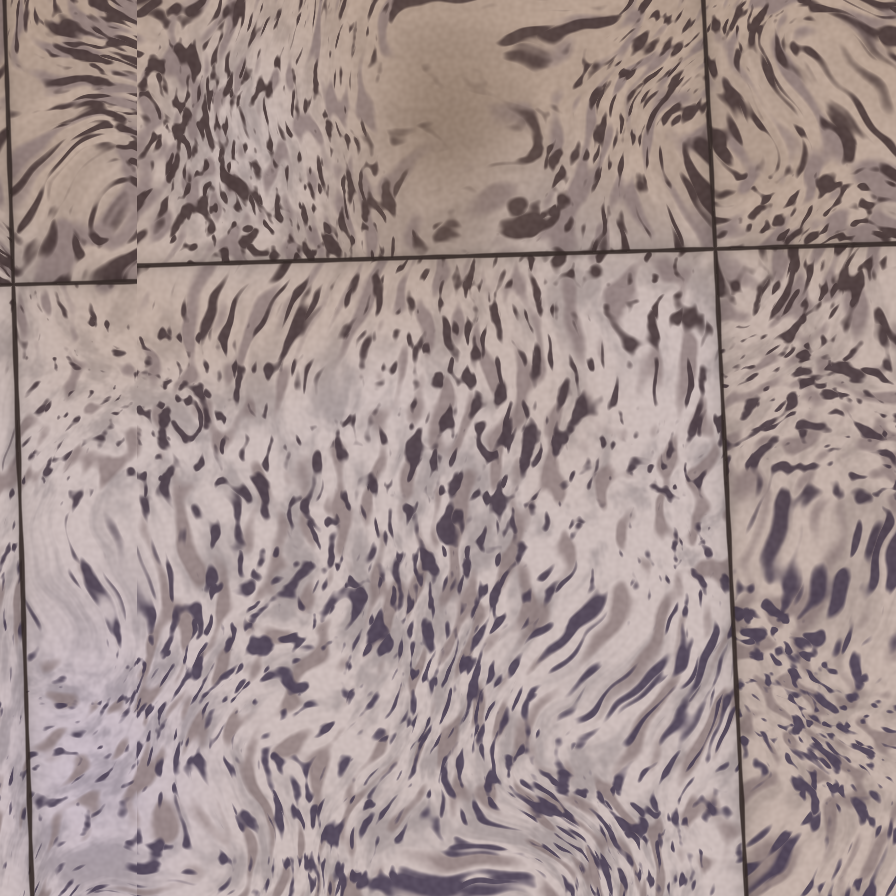
Reproduce this texture procedurally as a Shadertoy shader.

```glsl
#define PALE vec3(0.80, 0.74, 0.73)
#define GREY vec3(0.66, 0.61, 0.61)
#define TAUPE vec3(0.52, 0.45, 0.45)
#define TAN vec3(0.70, 0.60, 0.52)
#define BROWN_FLECK vec3(0.28, 0.22, 0.22)
#define BLUE_FLECK vec3(0.29, 0.25, 0.33)
#define JOINT_COLOR vec3(0.21, 0.17, 0.16)
#define JOINT_HALF_WIDTH 0.0024
#define FLECK_SCALE vec2(58.0, 25.0)
#define FLECK_LEVEL 0.20
#define OFFCUT_EDGE 0.153

float hash(vec2 p) {
    return fract(sin(dot(p, vec2(127.1, 311.7))) * 43758.5);
}

vec2 gradient(vec2 cell) {
    float angle = 6.2832 * hash(cell);
    return vec2(cos(angle), sin(angle));
}

// Gradient noise, roughly -0.7 to 0.7
float noise(vec2 p) {
    vec2 i = floor(p), f = p - i;
    vec2 w = f * f * f * (f * (f * 6.0 - 15.0) + 10.0);
    vec2 e = vec2(0.0, 1.0);
    float low = mix(dot(gradient(i), f), dot(gradient(i + e.yx), f - e.yx), w.x);
    float high = mix(dot(gradient(i + e), f - e), dot(gradient(i + e.yy), f - e.yy), w.x);
    return mix(low, high, w.y);
}

float fbm(vec2 p) {
    float sum = 0.0, amplitude = 0.6;
    for (int i = 0; i < 4; i++) {
        sum += amplitude * noise(p);
        p = mat2(1.6, 1.2, -1.2, 1.6) * p + 7.3;
        amplitude *= 0.55;
    }
    return sum;
}

float spot(vec2 p, vec2 center, vec2 radius) {
    vec2 d = (p - center) / radius;
    return exp(-dot(d, d));
}

mat2 rotation(float a) {
    return mat2(cos(a), sin(a), -sin(a), cos(a));
}

void mainImage(out vec4 fragColor, in vec2 fragCoord) {
    vec2 uv = fragCoord / iResolution.xy;
    float pixel = 1.0 / iResolution.y;

    // Slab layout: leaning columns, one cross joint that steps at the offcut
    float pitch = 0.797 - 0.017 * uv.y;
    float column = (uv.x - 0.036 + 0.031 * uv.y) / pitch;
    float offcut = 1.0 - step(OFFCUT_EDGE, uv.x);
    float crossY = mix(0.699 + 0.029 * uv.x, 0.682 + 0.025 * uv.x, offcut);
    float upper = step(crossY, uv.y);
    float rightSlab = step(1.0, column);
    vec2 slab = vec2(floor(column) + 5.0 * offcut * upper, upper);
    float seed = hash(slab + 2.7);

    // Grain direction and waviness of each slab
    float lean = mix(0.16, 0.34, upper) + 0.15 * (seed - 0.5);
    lean = mix(lean, -0.45, offcut * upper);
    lean += 0.5 * noise(uv * 4.0 + seed * 9.0) + 0.35 * rightSlab;
    vec2 p = uv + seed * 5.0;
    vec2 warp = vec2(noise(p * 21.0), noise(p * 21.0 + 40.0));
    vec2 local = rotation(lean) * (uv - 0.5) + 0.011 * warp + seed * 5.0;
    vec2 stretch = mix(FLECK_SCALE, vec2(42.0, 34.0), rightSlab);

    // Smudged wear and local fleck density
    float smudge = spot(uv, vec2(0.50, 0.86), vec2(0.085, 0.12));
    float cluster = spot(uv, vec2(0.91, 0.69), vec2(0.06, 0.05))
                  + spot(uv, vec2(0.51, 0.38), vec2(0.07, 0.09))
                  + 0.6 * spot(uv, vec2(0.91, 0.33), vec2(0.07, 0.06));
    float density = 0.16 * cluster + 0.22 * noise(p * 7.0) + 0.04 * upper
                  + 0.22 * rightSlab * noise(p * 13.0)
                  - 0.10 * offcut * (1.0 - upper) - 0.20 * smudge;

    // Mottled ground, paler below and warmer above
    float mottle = fbm(local * vec2(26.0, 15.0)) + 0.3 * noise(p * 5.0);
    float light = 0.10 - 0.14 * upper + 0.18 * spot(uv, vec2(0.29, 0.85), vec2(0.10, 0.14));
    vec3 color = mix(GREY, PALE, smoothstep(-0.25, 0.22, mottle + light));
    float warmth = smoothstep(0.48, 0.95, uv.y + 0.25 * noise(uv * 4.0));
    warmth = max(warmth, 0.45 * rightSlab);
    warmth *= 1.0 - 0.8 * spot(uv, vec2(0.27, 0.85), vec2(0.11, 0.15));
    color = mix(color, TAN, 0.72 * warmth);
    color *= mix(vec3(1.0), vec3(0.98, 0.99, 1.06), spot(uv, vec2(0.10, 0.14), vec2(0.12, 0.18)));

    // Soft taupe flakes under sharp dark flecks
    float soft = noise(local * stretch * 0.8 + 31.0) + 0.25 * mottle;
    color = mix(color, TAUPE, 0.72 * smoothstep(0.06, 0.34, soft + density));
    float coarse = noise(local * stretch);
    float fine = noise(local * stretch * 1.55 + 83.0) - 0.04;
    float fleck = max(coarse, fine) + 0.12 * noise(local * 110.0) + density;
    vec3 fleckColor = mix(BLUE_FLECK, BROWN_FLECK, smoothstep(0.2, 0.75, uv.y));
    color = mix(color, fleckColor, 0.9 * smoothstep(FLECK_LEVEL, FLECK_LEVEL + 0.20, fleck));
    color = mix(color, vec3(0.51, 0.43, 0.37), 0.65 * smudge);
    color += 0.035 * noise(uv * 150.0);

    // Joints with slightly uneven edges and a faint dirty border
    float columnGap = abs(column - floor(column + 0.5)) * pitch;
    float gap = min(columnGap, abs(uv.y - crossY));
    float halfWidth = JOINT_HALF_WIDTH * (1.0 + 0.5 * noise(uv * 24.0));
    color *= 1.0 - 0.16 * exp(-gap / 0.008);
    float joint = 1.0 - smoothstep(halfWidth - pixel, halfWidth + pixel, gap);
    color = mix(color, JOINT_COLOR, 0.9 * joint);

    fragColor = vec4(clamp(color, 0.0, 1.0), 1.0);
}
```
